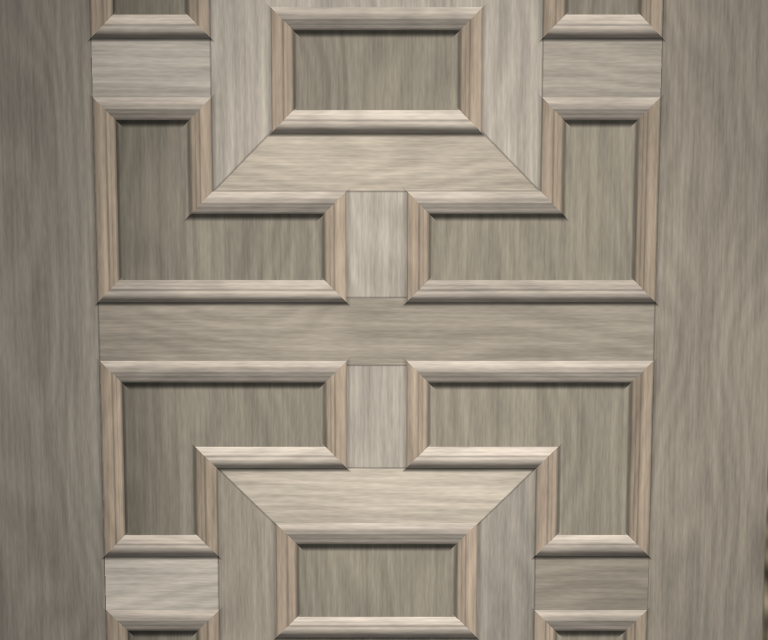
A Shadertoy shader for this texture:

```glsl
// A walnut door of mitred, moulded panels, mirrored about a central cross rail.
// Folded coordinates place box insets for the mouldings; gradient noise makes
// the grain of each board, and a light from above shades the profiles.

const float MOULD = 3.4;    // moulding width; the canvas is 100 units high
const float STILE = 43.4;   // inner edge of the outer stiles
const float RAIL = 4.6;     // half height of the cross rail
const float JOINT = 5.3;    // where the muntins meet the cross rail
const float UPRIGHT = 25.3; // outer edge of the inner uprights
const float MUNTIN = 21.6;  // end of the short central muntins

float hash(float n) { return fract(sin(n * 12.99) * 4375.85); }

vec2 gradient(vec2 cell) {
    float a = 6.2832 * hash(dot(cell, vec2(1.17, 7.31)));
    return vec2(cos(a), sin(a));
}

float gradientNoise(vec2 p) {
    vec2 i = floor(p), f = fract(p);
    vec2 u = f * f * f * (f * (f * 6.0 - 15.0) + 10.0);
    vec2 e = vec2(0.0, 1.0);
    float low = mix(dot(gradient(i), f), dot(gradient(i + e.yx), f - e.yx), u.x);
    float high = mix(dot(gradient(i + e.xy), f - e.xy), dot(gradient(i + e.yy), f - e.yy), u.x);
    return mix(low, high, u.y);
}

// Brightness of wood whose fibres run along x, or along y when upright
float wood(vec2 p, bool upright, float seed) {
    vec2 g = (upright ? p.yx : p) + 90.0 * hash(seed);
    float figure = gradientNoise(g * vec2(0.035, 0.11));
    float rings = sin(6.2832 * (g.y * 0.28 + figure * 3.2));
    float fibre = gradientNoise(g * vec2(0.09, 2.1));
    float pores = gradientNoise(g * vec2(0.5, 3.7) + 13.0);
    float streak = gradientNoise(g * vec2(0.03, 0.6) + 31.0);
    return 1.0 + 0.03 * rings + 0.09 * fibre + 0.07 * pores + 0.1 * streak + 0.1 * figure;
}

// Inset depth inside a box (low corner, high corner), and nearest edge normal
vec3 boxInset(vec2 p, vec4 box) {
    vec2 low = p - box.xy, high = box.zw - p;
    vec2 d = min(low, high);
    vec2 side = mix(vec2(1.0), vec2(-1.0), vec2(lessThan(low, high)));
    return d.x < d.y ? vec3(d.x, side.x, 0.0) : vec3(d.y, 0.0, side.y);
}

vec3 deeper(vec3 a, vec3 b) { return a.x > b.x ? a : b; }

float groove(float t, float at, float width) {
    return 1.0 - smoothstep(0.0, width, abs(t - at));
}

// Flat boards of the framework with their joints
vec3 boards(vec2 p, vec2 q, vec2 s) {
    bool upright = false;
    float tone = 0.91, seed = 3.0;
    float seam = abs(q.x - STILE);
    if (q.x > STILE) { upright = true; tone = 0.88 + 0.03 * s.x; seed = 5.0 + s.x; }
    else if (q.y < (q.x < 6.0 ? JOINT : RAIL)) { if (q.x < 6.0) seam = JOINT - q.y; }
    else if (q.x > UPRIGHT) {
        tone = 1.03 + 0.055 * s.x * s.y - 0.07 * s.x + 0.02 * s.y;
        seed = 11.0 + s.x + 2.4 * s.y;
        seam = q.x - UPRIGHT;
    }
    else if (q.y < MUNTIN) { upright = true; tone = 1.02; seed = 17.0 + s.y; seam = min(q.y - JOINT, MUNTIN - q.y); }
    else {
        float mitre = (46.8 - q.x - q.y) * 0.707;
        upright = mitre < 0.0;
        tone = upright ? 1.0 + 0.08 * s.y : 1.09 - 0.01 * s.y;
        seed = upright ? 23.0 + s.x + 2.7 * s.y : 29.0 + s.y;
        seam = min(abs(mitre), upright ? UPRIGHT - q.x : q.y - MUNTIN);
    }
    vec3 tint = mix(vec3(0.62, 0.59, 0.545), vec3(0.635, 0.595, 0.535), hash(seed + 4.0));
    return tint * tone * wood(p, upright, seed) * (1.0 - 0.22 * groove(seam, 0.0, 0.25));
}

// Recessed panel, shadowed by the moulding around it
vec3 panel(vec2 p, float seed, float depth, float facing) {
    float reach = mix(0.6, 1.3, step(0.5, facing));
    float strength = facing > 0.5 ? 0.62 : facing < -0.5 ? 0.0 : 0.28;
    float shadow = strength * (1.0 - smoothstep(0.25 * reach, reach, depth));
    float side = 0.92 + 0.08 * smoothstep(-42.0, -20.0, p.x) + 0.04 * smoothstep(0.0, 25.0, p.x);
    side -= 0.12 * smoothstep(-30.0, -42.0, p.x);
    return vec3(0.53, 0.5, 0.445) * side * wood(p, true, seed) * (1.0 - shadow);
}

// Stepped profile, read from the outer edge (t = 0) to the panel (t = 1)
vec3 moulding(vec2 p, float t, vec2 normal, float seed) {
    float under = max(-normal.y, 0.0), over = max(normal.y, 0.0), side = abs(normal.x);
    float away = smoothstep(5.0, 18.0, abs(p.y));
    // Upper edges: a lit lip that falls into shade
    float upper = 1.16 - 0.2 * smoothstep(0.2, 0.4, t) - 0.18 * smoothstep(0.5, 0.65, t);
    // Lower edges: a shaded foot below a lit slope
    float lower = 0.5 + 0.42 * smoothstep(0.08, 0.32, t) + (0.12 + 0.2 * away) * smoothstep(0.3, 0.75, t);
    lower += 0.14 * groove(t, 0.42, 0.12);
    float flank = 0.92 + 0.05 * normal.x * (1.0 - 2.0 * t) + 0.06 * groove(t, 0.36, 0.14);
    float light = over * upper + under * lower + side * flank;
    light -= 0.15 * groove(t, 0.55, 0.08) + 0.08 * groove(t, 0.74, 0.06);
    light -= 0.26 * smoothstep(0.86, 1.0, t) * (1.0 - under);
    light -= 0.2 * (1.0 - smoothstep(0.0, 0.09, t)) * side;
    vec3 tint = mix(vec3(0.65, 0.61, 0.56), vec3(0.655, 0.59, 0.515), side);
    return tint * light * wood(p, side > 0.5, seed);
}

vec3 door(vec2 canvas) {
    // Slight keystone, then fold into one quadrant
    vec2 p = canvas - vec2(58.85, 48.2);
    p /= 1.0 + 0.0006 * p.y;
    vec2 q = abs(p), s = vec2(p.x < 0.0 ? -1.0 : 1.0, p.y < 0.0 ? -1.0 : 1.0);

    vec3 ell = deeper(boxInset(q, vec4(4.7, RAIL, STILE, MUNTIN)),
                      boxInset(q, vec4(UPRIGHT, RAIL, STILE, 35.8)));
    vec3 centre = boxInset(q, vec4(-16.1, 30.5, 16.1, 49.2));
    vec3 corner = boxInset(q, vec4(UPRIGHT, 44.7, STILE, 70.0));
    vec3 inset = deeper(ell, deeper(centre, corner));
    vec2 normal = inset.yz * s;
    bool middle = q.x < 20.0 && q.y > 26.0;
    float seed = 41.0 + 3.1 * s.y + (middle ? 7.0 : 1.3 * s.x);

    // Boards with contact shadow, then mouldings, then panels
    float drop = normal.y < -0.5 ? 0.6 : normal.y > 0.5 ? 0.0 : 0.15;
    vec3 col = boards(p, q, s) * (1.0 - drop * smoothstep(-0.8, -0.1, inset.x));
    vec3 trim = moulding(p, clamp(inset.x / MOULD, 0.0, 1.0), normal, seed + dot(normal, vec2(2.0, 5.0)));
    col = mix(col, trim, smoothstep(-0.08, 0.08, inset.x));
    col = mix(col, panel(p, seed, inset.x - MOULD, normal.y), smoothstep(-0.08, 0.08, inset.x - MOULD));

    // Soft room light, then the narrow gap past the right edge
    vec2 away = (canvas - vec2(66.0, 46.0)) / vec2(75.0, 100.0);
    col *= 1.14 - 0.36 * dot(away, away);
    vec3 gap = vec3(0.5, 0.46, 0.38) * (0.8 + gradientNoise(canvas * vec2(0.6, 0.25)));
    return mix(col, gap, smoothstep(61.8, 62.1, p.x));
}

void mainImage(out vec4 fragColor, in vec2 fragCoord) {
    vec3 sum = vec3(0.0);
    for (int i = 0; i < 4; i++) {
        vec2 offset = vec2(i % 2, i / 2) * 0.5 - 0.25;
        sum += door((fragCoord + offset) * 100.0 / iResolution.y);
    }
    fragColor = vec4(sum * 0.25, 1.0);
}
```
